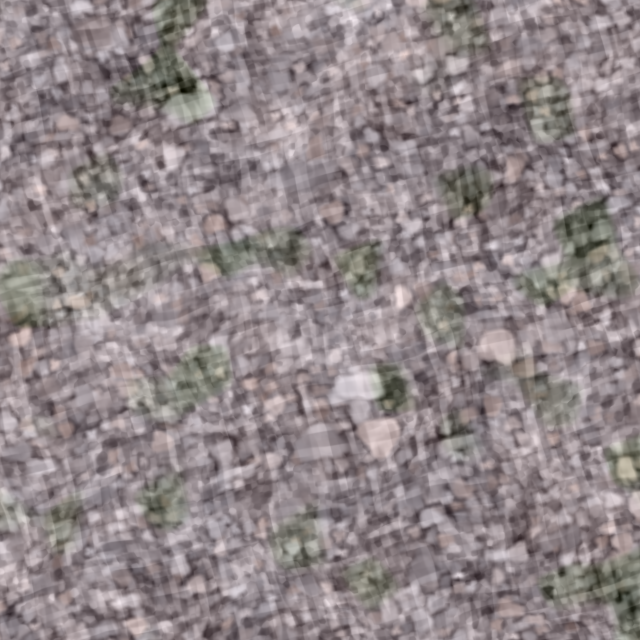
Write a WebGL 2 fragment shader that draws this texture.

```glsl
#version 300 es
precision highp float;

uniform vec2 u_resolution;
out vec4 fragColor;

// Overall look
const float GRAIN_ANGLE = 0.24;
const float BASE_TONE = 0.575;
const vec3 MAUVE_TINT = vec3(0.0, -0.045, -0.028);
const vec3 WARM_TINT = vec3(0.035, 0.0, -0.025);
const vec3 MOSS_TINT = vec3(-0.035, 0.015, -0.05);

// Ground between the stones
const float GRIT_FREQ = 58.0;
const float GRIT_AMOUNT = 0.30;
const float DUST_FREQ = 105.0;
const float DUST_AMOUNT = 0.17;
const float PATCH_FREQ = 6.5;
const float PATCH_AMOUNT = 0.15;
const vec2 STREAK_FREQ = vec2(20.0, 98.0);
const float STREAK_AMOUNT = 0.17;

// Stones
const float EDGE_BLUR = 0.0048;
const float STONE_OPACITY = 0.85;
const float STONE_DARK = 0.54;
const float STONE_LIGHT = 0.85;
const float SHADOW_DEPTH = 0.085;

vec3 hash3(vec2 p) {
    vec3 v = fract(p.xyx * vec3(0.1031, 0.1030, 0.0973));
    v += dot(v, v.yxz + 33.33);
    return fract((v.xxy + v.yzz) * v.zyx);
}

mat2 rotation(float a) {
    float c = cos(a), s = sin(a);
    return mat2(c, -s, s, c);
}

// Cellular noise with softly blended cells, centred on zero
float softCells(vec2 p) {
    vec2 cell = floor(p);
    float total = 0.0, weights = 0.0;
    for (int y = -1; y <= 1; y++) {
        for (int x = -1; x <= 1; x++) {
            vec2 id = cell + vec2(x, y);
            vec3 h = hash3(id);
            vec2 d = id + 0.15 + 0.7 * h.xy - p;
            float w = exp(-7.0 * dot(d, d));
            total += w * h.z;
            weights += w;
        }
    }
    return total / weights - 0.5;
}

// Blunt, uneven pebble outline: negative inside
float pebble(vec2 d, vec2 halfSize, float phase) {
    vec2 n = abs(d) / halfSize;
    float blunt = pow(n.x * n.x * n.x + n.y * n.y * n.y + 1e-5, 1.0 / 3.0);
    float wobble = 0.13 * sin(3.0 * atan(d.y, d.x + 1e-5) + phase);
    return (blunt - 1.0 + wobble) * min(halfSize.x, halfSize.y);
}

// Lays one size of scattered stones over the ground
vec3 layStones(vec3 ground, vec2 p, float freq, float density, float seed) {
    p = p * freq + seed;
    vec2 cell = floor(p);
    float blur = EDGE_BLUR * freq;
    for (int y = -1; y <= 1; y++) {
        for (int x = -1; x <= 1; x++) {
            vec2 id = cell + vec2(x, y);
            vec3 place = hash3(id);
            vec3 form = hash3(id + 71.3);
            vec3 paint = hash3(id + 137.9);
            if (place.z > density) continue;

            vec2 d = p - id - 0.2 - 0.6 * place.xy;
            d = rotation((form.z - 0.5) * 0.9) * d;
            float size = mix(0.25, 0.42, form.x);
            float stretch = mix(0.82, 1.35, form.y);
            float edge = pebble(d, size * vec2(stretch, 1.0 / stretch), 6.28 * paint.z);

            float shadow = 1.0 - smoothstep(-blur, 2.2 * blur, edge);
            float cover = 1.0 - smoothstep(-blur, blur, edge);
            float tone = mix(STONE_DARK, STONE_LIGHT, pow(paint.x, 1.4));
            float warmth = paint.y * paint.y * paint.y - 0.22;
            vec3 stone = tone + MAUVE_TINT + WARM_TINT * warmth * 1.5;
            ground -= SHADOW_DEPTH * shadow * (1.0 - cover);
            ground = mix(ground, stone, cover * STONE_OPACITY);
        }
    }
    return ground;
}

void main() {
    vec2 p = gl_FragCoord.xy / min(u_resolution.x, u_resolution.y);
    vec2 q = rotation(GRAIN_ANGLE) * p + 3.0;
    vec2 bent = q + 0.004 * sin(q.yx * 23.0 + 1.7 * sin(q * 11.0));

    // Ground: broad patches, grit and dust
    float patches = softCells(q * PATCH_FREQ);
    float tone = BASE_TONE + PATCH_AMOUNT * patches;
    tone += GRIT_AMOUNT * softCells(bent * GRIT_FREQ);
    tone += DUST_AMOUNT * softCells(bent * DUST_FREQ + 19.0);
    vec3 color = tone + MAUVE_TINT;

    // Scattered stones, small to large
    color = layStones(color, bent, 44.0, 0.50, 5.0);
    color = layStones(color, bent, 26.0, 0.30, 47.0);
    color = layStones(color, bent, 13.0, 0.07, 83.0);

    // Crossed fine streaks
    float streaks = softCells(bent * STREAK_FREQ) + softCells(bent * STREAK_FREQ.yx + 31.0);
    color += STREAK_AMOUNT * streaks;

    // Sparse dark mossy hollows and faint colour drift
    float hollow = smoothstep(0.22, 0.46, softCells(q * 11.0 + 57.0));
    color += hollow * (MOSS_TINT - 0.09);
    color += WARM_TINT * 0.5 * softCells(q * 17.0 + 91.0);

    fragColor = vec4(clamp(color, 0.0, 1.0), 1.0);
}
```
